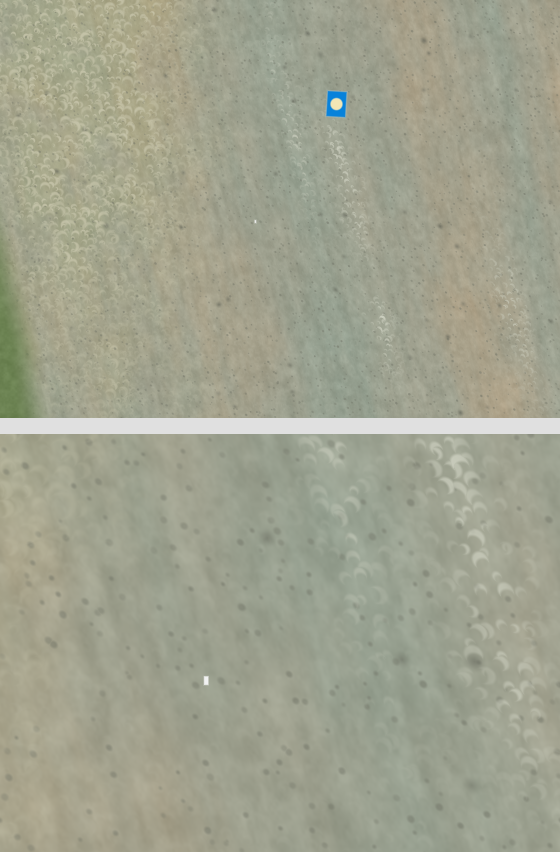
Top, the full canvas; bottom, a detail of the centre.
This texture is drawn by a Shadertoy shader. Its source:

```glsl
// Aerial view of a bare, harvested field: slanted drill rows, drifting soil tints,
// crescent straw flakes, dark clods, a grassy corner and a small blue ground panel.
// Cellular scatter draws flakes and clods; sines and stretched noise draw the soil.

const vec3 SOIL  = vec3(0.620, 0.624, 0.553);
const vec3 WARM  = vec3(0.050, 0.004, -0.022);   // tint offsets added to the soil
const vec3 COOL  = vec3(-0.034, 0.000, 0.008);
const vec3 OLIVE = vec3(0.020, 0.022, -0.020);
const vec3 STRAW = vec3(0.800, 0.790, 0.690);
const vec3 CHAFF = vec3(0.790, 0.800, 0.740);
const vec3 CLOD  = vec3(0.430, 0.440, 0.390);
const vec3 GRASS = vec3(0.420, 0.510, 0.320);
const vec3 PANEL = vec3(0.030, 0.510, 0.860);
const vec3 CREAM = vec3(0.950, 0.900, 0.710);

const float ROW_SLANT = 0.22;
const float GRAIN = 0.085;
const float ROW_CONTRAST = 0.050;
const vec2 PANEL_POS  = vec2(0.805, 0.751);
const vec2 PANEL_HALF = vec2(0.0225, 0.030);
const vec2 STONE_POS  = vec2(0.611, 0.470);

vec2 hash2(vec2 p) {
    vec3 h = fract(p.xyx * vec3(0.1031, 0.1030, 0.0973));
    h += dot(h, h.yzx + 33.33);
    return fract((h.xx + h.yz) * h.zy);
}

float valueNoise(vec2 p) {
    vec2 i = floor(p), f = fract(p);
    f = f * f * (3.0 - 2.0 * f);
    float low  = mix(hash2(i).x, hash2(i + vec2(1, 0)).x, f.x);
    float high = mix(hash2(i + vec2(0, 1)).x, hash2(i + vec2(1, 1)).x, f.x);
    return mix(low, high, f.y);
}

// Noise centred on zero, summed over three octaves
float layered(vec2 p) {
    float sum = 0.0, weight = 0.5;
    for (int i = 0; i < 3; i++) {
        sum += weight * (valueNoise(p) - 0.5);
        p = p * 2.03 + 17.3;
        weight *= 0.6;
    }
    return sum;
}

// One jittered disc per cell; bite > 0 cuts it into a turned crescent
float scatter(vec2 p, float cells, float radius, float bite, float coverage) {
    p *= cells;
    float soft = max(0.12, 0.7 * cells / iResolution.y);
    float mask = 0.0;
    for (int y = -1; y <= 1; y++)
    for (int x = -1; x <= 1; x++) {
        vec2 cell = floor(p) + vec2(x, y);
        vec2 jitter = hash2(cell), kind = hash2(cell + 71.7);
        vec2 v = p - cell - jitter;
        float r = radius * (0.6 + 0.8 * kind.y);
        float turn = 0.8 + 2.4 * jitter.y;
        float d = length(v) - r;
        if (bite > 0.0) d = max(d, r - length(v - bite * r * vec2(cos(turn), -sin(turn))));
        float present = step(kind.x, coverage);
        mask = max(mask, present * (0.5 + 0.5 * jitter.x) * smoothstep(soft, -soft, d));
    }
    return mask;
}

float band(float x, float center, float width) {
    float t = (x - center) / width;
    return exp(-t * t);
}

float box(vec2 p, vec2 halfSize) {
    vec2 d = abs(p) - halfSize;
    return max(d.x, d.y);
}

void mainImage(out vec4 fragColor, in vec2 fragCoord) {
    vec2 p = fragCoord / iResolution.y;
    float pixel = 1.0 / iResolution.y;

    // Row coordinates: x across the rows, y along them
    vec2 row = vec2(p.x + ROW_SLANT * p.y, p.y);
    row.x += 0.006 * sin(7.0 * p.y + 4.0 * p.x) + 0.008 * layered(p * 9.0);
    float drift = layered(p * 5.0);

    // Broad soil tints
    float warmth = band(row.x, 1.19, 0.10) + band(row.x, 1.52, 0.09) + 0.5 * band(row.x, 0.55, 0.12)
                 - band(row.x, 0.84, 0.11) - 0.6 * band(row.x, 1.06, 0.05) - 0.8 * band(row.x, 1.38, 0.06);
    warmth = 0.7 * warmth + 1.3 * drift + 0.9 * layered(row * vec2(26.0, 5.0));
    vec3 color = SOIL + WARM * max(warmth, 0.0) + COOL * max(-warmth, 0.0);

    // Straw cover in the upper left, thinning downwards
    vec2 strawOffset = (p - vec2(0.16, 0.80)) / vec2(0.23, 0.42);
    float straw = exp(-dot(strawOffset, strawOffset)) + 0.35 * band(p.x, 0.25, 0.22);
    straw = clamp(straw * (1.0 + 2.2 * layered(p * 11.0)), 0.0, 1.0);
    color += OLIVE * straw;

    // Rows and fine grain
    color += ROW_CONTRAST * layered(row * vec2(58.0, 6.0));
    color += 0.008 * sin(row.x * 150.0 + 3.0 * drift) * valueNoise(row * vec2(14.0, 5.0));
    color += GRAIN * layered(row * vec2(95.0, 65.0)) + 0.05 * layered(p * 28.0);

    // Dark clods, then pale flakes and chaff trails
    color = mix(color, CLOD, 0.50 * scatter(row, 82.0, 0.17, 0.0, 0.24));
    color = mix(color, CLOD * 0.85, 0.7 * scatter(row + 3.1, 19.0, 0.07, 0.0, 0.10));
    float flakes = max(scatter(p, 44.0, 0.42, 0.65, 0.75), scatter(p + 5.3, 66.0, 0.38, 0.8, 0.6));
    color = mix(color, STRAW, 0.75 * flakes * straw);
    float trails = band(row.x, 0.955, 0.028) * (band(p.y, 0.56, 0.13) + 0.7 * band(p.y, 0.20, 0.09))
                 + 0.5 * band(row.x, 0.86, 0.025) * band(p.y, 0.72, 0.22)
                 + 0.5 * band(row.x, 1.285, 0.035) * band(p.y, 0.28, 0.20) + 0.07;
    trails *= 0.5 + valueNoise(row * vec2(50.0, 12.0));
    color = mix(color, CHAFF, clamp(trails, 0.0, 1.0) * scatter(row, 78.0, 0.40, 0.85, 0.7));
    color += 0.035 * min(trails, 1.0);

    // Grassy corner
    float verge = 0.105 - 0.24 * p.y - p.x + 0.04 * drift;
    color = mix(color, GRASS + 0.10 * layered(p * 60.0), smoothstep(-0.035, 0.055, verge));

    // White stone and ground panel with a plain disc
    color = mix(color, vec3(0.95), smoothstep(pixel, -pixel, box(p - STONE_POS, vec2(0.0018, 0.0035))));
    vec2 m = mat2(0.998, 0.06, -0.06, 0.998) * (p - PANEL_POS);
    float panel = box(m, PANEL_HALF);
    color = mix(color, vec3(0.67, 0.74, 0.74), 0.8 * smoothstep(pixel, -pixel, panel - 0.002));
    color = mix(color, PANEL, smoothstep(pixel, -pixel, panel));
    color = mix(color, CREAM, smoothstep(pixel, -pixel, length(m) - 0.0145));

    fragColor = vec4(clamp(color, 0.0, 1.0), 1.0);
}
```
